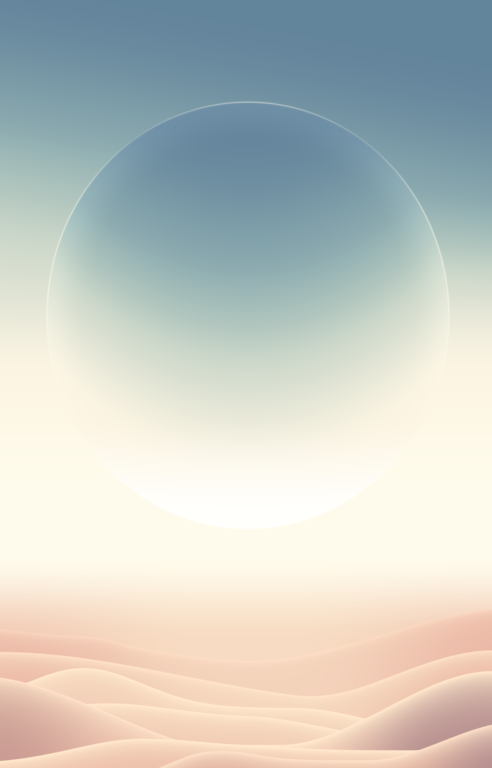
Reproduce this background procedurally as a WebGL 2 fragment shader.

```glsl
#version 300 es
precision highp float;

uniform vec2 u_resolution;
out vec4 fragColor;

const vec3 BLUE = vec3(0.39, 0.52, 0.61);
const vec3 TEAL = vec3(0.57, 0.69, 0.70);
const vec3 SAGE = vec3(0.76, 0.82, 0.77);
const vec3 CREAM = vec3(0.99, 0.96, 0.89);
const vec3 IVORY = vec3(1.00, 0.985, 0.925);
const vec3 PEACH = vec3(0.97, 0.86, 0.76);
const vec3 ROSE = vec3(0.92, 0.72, 0.65);
const vec3 CLAY = vec3(0.85, 0.64, 0.58);
const vec3 MAUVE = vec3(0.69, 0.53, 0.54);
const vec3 SAND = vec3(0.98, 0.89, 0.78);

float hill(float x, float center, float width) {
    float t = (x - center) / width;
    return exp(-t * t);
}

float fall(float from, float to, float x) {
    return 1.0 - smoothstep(from, to, x);
}

// Sky colour at a depth measured down from the top
vec3 skyRamp(float depth) {
    vec3 color = mix(BLUE, TEAL, smoothstep(0.03, 0.28, depth));
    color = mix(color, SAGE, smoothstep(0.20, 0.36, depth));
    color = mix(color, CREAM, smoothstep(0.28, 0.50, depth));
    return mix(color, IVORY, smoothstep(0.48, 0.64, depth));
}

// Translucent disc whose cool tones hang lower than the sky around it
vec3 addOrb(vec3 color, vec2 uv, float depth, float pixel) {
    const vec2 center = vec2(0.504, 0.589);
    const vec2 radius = vec2(0.4085, 0.278);
    vec2 p = (uv - center) / radius;
    float r = length(p);
    float edge = (r - 1.0) * radius.y;
    float sag = 0.13 * max(1.0 - p.x * p.x, 0.0);
    vec3 inner = skyRamp(depth - sag);
    inner = mix(inner, vec3(1.0, 1.0, 0.99), smoothstep(0.54, 0.68, depth));
    inner += 0.04 * smoothstep(0.80, 1.0, r) * smoothstep(-0.6, 0.6, p.y);
    color = mix(color, inner, smoothstep(pixel, -pixel, edge));

    // Fine rim, brightest at the crown and the right shoulder
    float line = exp(-pow(edge / max(0.0012, 0.7 * pixel), 2.0));
    float crown = hill(p.x, 0.05, 0.45) * smoothstep(0.5, 0.9, p.y);
    float sides = smoothstep(0.55, 0.95, abs(p.x)) * smoothstep(-0.5, 0.1, p.y);
    float strength = 0.08 + 0.30 * crown + 0.38 * sides;
    return mix(color, IVORY, line * strength);
}

// Dune with a lit crest that melts into its body colour
vec3 addDune(vec3 color, float y, float ridge, vec3 crest, vec3 body,
             float fade, float pixel) {
    float below = ridge - y;
    float shade = 1.0 - exp(-max(below, 0.0) / fade);
    vec3 dune = mix(crest, body, shade);
    dune += 0.035 * exp(-max(below, 0.0) / 0.004);
    return mix(color, dune, smoothstep(-pixel, pixel, below));
}

vec3 addDunes(vec3 color, vec2 uv, float pixel) {
    float x = uv.x;
    float y = uv.y;
    float side = smoothstep(0.08, 0.50, abs(x - 0.53));
    vec3 farBody = mix(PEACH, ROSE, 0.25 + 0.75 * side);
    vec3 farCrest = mix(PEACH, ROSE, 0.15 + 0.25 * side);

    // Distant valley
    float ridge = 0.138 + 0.045 * fall(-0.10, 0.55, x)
        + 0.070 * smoothstep(0.50, 1.05, x) + 0.006 * hill(x, 0.20, 0.07);
    color = addDune(color, y, ridge, farCrest, farBody, 0.018, pixel);

    ridge = 0.088 + 0.063 * fall(0.0, 0.75, x) + 0.065 * smoothstep(0.60, 1.0, x);
    color = addDune(color, y, ridge, mix(SAND, farCrest, 0.4), farBody, 0.020, pixel);

    // Middle swells
    ridge = 0.078 + 0.052 * hill(x, 0.17, 0.17) - 0.03 * smoothstep(0.60, 0.90, x);
    color = addDune(color, y, ridge, SAND, mix(PEACH, ROSE, 0.45), 0.028, pixel);

    ridge = 0.066 + 0.018 * hill(x, 0.22, 0.18) - 0.03 * smoothstep(0.50, 0.85, x);
    color = addDune(color, y, ridge, SAND, mix(PEACH, ROSE, 0.55), 0.025, pixel);

    // Tall right and left dunes
    ridge = 0.030 + 0.096 * smoothstep(0.57, 1.0, x) + 0.008 * fall(0.30, 0.50, x);
    vec3 rightBody = mix(ROSE, MAUVE, smoothstep(0.60, 0.88, x));
    color = addDune(color, y, ridge, SAND, rightBody, 0.038, pixel);

    ridge = 0.020 + 0.100 * fall(-0.05, 0.50, x);
    vec3 leftBody = mix(mix(CLAY, MAUVE, 0.45), ROSE, smoothstep(0.0, 0.32, x));
    color = addDune(color, y, ridge, PEACH, leftBody, 0.040, pixel);

    // Foreground folds
    ridge = 0.005 + 0.033 * hill(x, 0.29, 0.20) + 0.018 * smoothstep(0.30, 0.60, x);
    color = addDune(color, y, ridge, SAND, ROSE, 0.025, pixel);

    ridge = -0.020 + 0.030 * smoothstep(0.20, 0.42, x)
        + 0.012 * hill(x, 0.45, 0.10) + 0.050 * smoothstep(0.75, 1.05, x);
    vec3 frontBody = mix(CLAY, MAUVE, smoothstep(0.80, 1.0, x));
    return addDune(color, y, ridge, PEACH, frontBody, 0.025, pixel);
}

void main() {
    vec2 uv = gl_FragCoord.xy / u_resolution;
    float pixel = 1.0 / u_resolution.y;
    float depth = 1.0 - uv.y;
    float tilt = 0.11 * (0.5 - uv.x) * fall(0.20, 0.45, depth);
    vec3 color = addOrb(skyRamp(depth + tilt), uv, depth, pixel);

    // Warm haze above the dunes
    vec3 haze = mix(PEACH, ROSE, 0.45 * smoothstep(0.10, 0.50, abs(uv.x - 0.5)));
    color = mix(color, haze, smoothstep(0.72, 0.84, depth));
    fragColor = vec4(addDunes(color, uv, pixel), 1.0);
}
```
